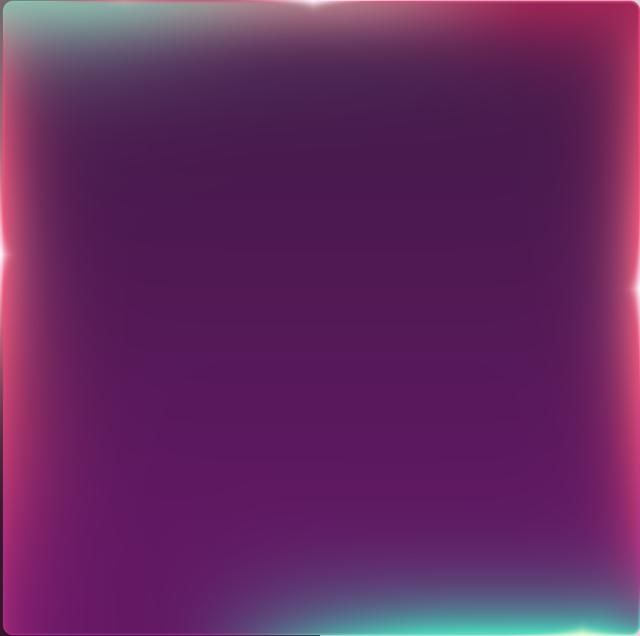
Give the GLSL for this background, as a WebGL 2 fragment shader.

```glsl
#version 300 es
precision highp float;

uniform vec2 u_resolution;
out vec4 outColor;

const vec3 DUSK = vec3(0.275, 0.100, 0.295);
const vec3 PLUM = vec3(0.385, 0.093, 0.390);
const vec3 MINT = vec3(0.56, 0.76, 0.69);
const vec3 ROSE = vec3(0.74, 0.52, 0.56);
const vec3 CRIMSON = vec3(0.63, 0.15, 0.34);
const vec3 PINK = vec3(1.00, 0.33, 0.50);
const vec3 TEAL = vec3(0.27, 0.80, 0.71);
const vec3 MAGENTA = vec3(0.66, 0.15, 0.48);

// Soft light that fades with distance from an edge
float falloff(float dist, float width, float power) {
  return exp(-pow(max(dist, 0.0) / width, power));
}

float bell(float x, float center, float width) {
  float t = (x - center) / width;
  return exp(-t * t);
}

// Bright cusp lying along an edge, thickest at its center
float flare(float along, float dist, float len, float thickness) {
  float reach = thickness * exp(-abs(along) / len) + 0.0004;
  return exp(-pow(max(dist, 0.0) / reach, 1.5)) * exp(-abs(along) / (len * 2.0));
}

float roundedBox(vec2 p, vec2 halfSize, float radius) {
  vec2 q = abs(p) - halfSize + radius;
  return length(max(q, 0.0)) + min(max(q.x, q.y), 0.0) - radius;
}

// Side light: saturated at the rim, warm and pale around its hot spot
vec3 sideGlow(vec3 base, float dist, float y, float hotY, float width, float strength) {
  float heat = bell(y, hotY, 0.17);
  vec3 tint = mix(MAGENTA, vec3(0.82, 0.27, 0.42), smoothstep(0.0, 0.45, y));
  tint = mix(tint, vec3(0.92, 0.48, 0.55), heat * 0.65);
  vec3 color = mix(base, tint, strength * falloff(dist, width, 1.25));
  return mix(color, PINK, (0.22 + 0.55 * heat) * falloff(dist, 0.014, 1.0));
}

vec3 topGlow(vec3 base, float x, float dist) {
  vec3 tint = mix(MINT, ROSE, smoothstep(0.12, 0.52, x));
  tint = mix(tint, CRIMSON, smoothstep(0.5, 0.86, x));
  float width = mix(0.098, 0.072, smoothstep(0.1, 0.55, x));
  width = mix(width, 0.088, smoothstep(0.6, 0.95, x));
  vec3 color = mix(base, tint, 0.93 * falloff(dist, width, 1.45));
  float haze = bell(x, 0.48, 0.3) * bell(dist, 0.13, 0.07);
  return mix(color, vec3(0.27, 0.15, 0.33), 0.5 * haze);
}

vec3 bottomGlow(vec3 base, float x, float dist) {
  float spread = smoothstep(0.26, 0.72, x) * (1.0 - 0.35 * smoothstep(0.93, 1.0, x));
  float haze = smoothstep(0.2, 0.55, x) * falloff(dist, 0.115, 1.8);
  vec3 color = mix(base, vec3(0.36, 0.32, 0.50), 0.65 * haze);
  color = mix(color, TEAL, spread * falloff(dist, 0.047, 1.2));
  float rim = smoothstep(0.35, 0.85, x) * falloff(dist, 0.012, 1.2);
  return mix(color, vec3(0.37, 0.95, 0.80), 0.6 * rim);
}

// Hot points on each rim
vec3 addFlares(vec3 color, vec2 uv) {
  float white = flare(uv.x - 0.49, 1.0 - uv.y, 0.045, 0.009);
  white += flare(uv.y - 0.60, uv.x, 0.040, 0.010);
  white += flare(uv.y - 0.546, 1.0 - uv.x, 0.045, 0.010);
  color = mix(color, vec3(1.0, 0.96, 1.0), clamp(white, 0.0, 1.0));
  float warm = flare(uv.x - 0.91, uv.y, 0.045, 0.010);
  color = mix(color, vec3(0.96, 1.0, 0.84), clamp(warm, 0.0, 1.0));
  float faint = flare(uv.x - 0.195, 1.0 - uv.y, 0.04, 0.008);
  return mix(color, vec3(0.85, 0.72, 0.66), 0.5 * faint);
}

void main() {
  vec2 uv = gl_FragCoord.xy / u_resolution;
  vec2 aspect = vec2(u_resolution.x / u_resolution.y, 1.0);
  float pixel = 1.0 / u_resolution.y;

  // Interior gradient and the four edge lights
  vec3 color = mix(PLUM, DUSK, smoothstep(0.0, 0.95, uv.y));
  float leftWidth = mix(0.077, 0.052, smoothstep(0.1, 0.75, uv.y));
  float leftFade = 0.88 - 0.25 * smoothstep(0.3, 0.0, uv.y);
  color = sideGlow(color, uv.x, uv.y, 0.60, leftWidth, leftFade);
  float rightFade = 0.85 - 0.1 * smoothstep(0.3, 0.0, uv.y);
  color = sideGlow(color, 1.0 - uv.x, uv.y, 0.546, 0.048, rightFade);
  color = topGlow(color, uv.x, 1.0 - uv.y);
  color = bottomGlow(color, uv.x, uv.y);

  // Thin luminous outline of the inset panel
  vec2 center = vec2(0.5025, 0.5);
  float panel = roundedBox((uv - center) * aspect, vec2(0.4975, 0.4985) * aspect, 0.016);
  float line = falloff(abs(panel + 0.0008), 0.0018, 2.0);
  vec3 lineColor = mix(vec3(0.68, 0.17, 0.62), vec3(0.96, 0.30, 0.48), smoothstep(0.1, 0.6, uv.y));
  float mintLine = smoothstep(0.2, 0.03, uv.x) * smoothstep(0.9, 1.0, uv.y);
  lineColor = mix(lineColor, vec3(0.48, 0.82, 0.70), mintLine);
  float tealLine = smoothstep(0.3, 0.6, uv.x) * smoothstep(0.1, 0.0, uv.y);
  lineColor = mix(lineColor, vec3(0.35, 0.92, 0.78), tealLine);
  color = mix(color, lineColor, 0.65 * line);

  // Outer margin: dark on the left, pale at the right corners
  vec3 margin = mix(vec3(0.20, 0.09, 0.15), vec3(0.46, 0.40, 0.43), smoothstep(0.1, 0.95, uv.y));
  margin = mix(margin, vec3(0.88, 0.82, 0.86), step(0.5, uv.x));
  float lit = bell(uv.y, 0.60, 0.2) * step(uv.x, 0.5);
  margin = mix(margin, vec3(0.95, 0.45, 0.57), lit);
  color = mix(color, margin, smoothstep(-0.5 * pixel, pixel, panel));

  outColor = vec4(addFlares(color, uv), 1.0);
}
```
